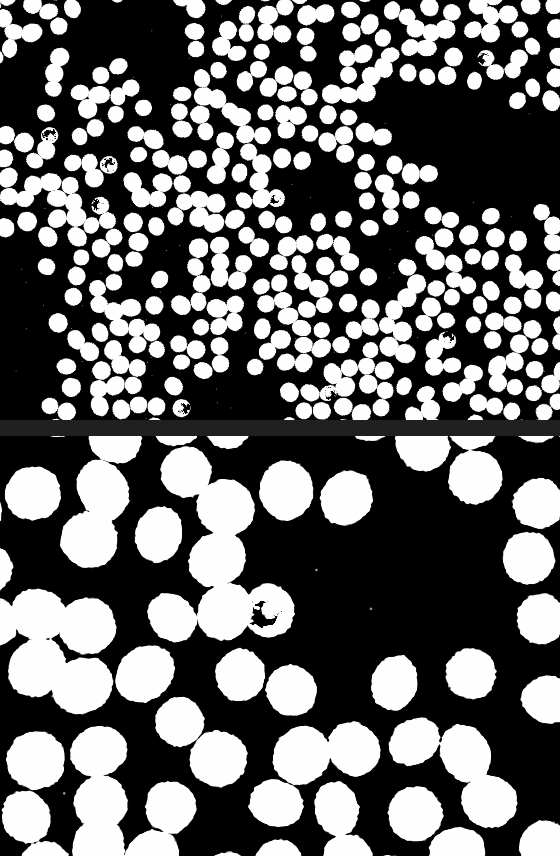
Top: the whole. Bottom: its middle third, enlarged.
This pattern is drawn by a Shadertoy shader. Its source:

```glsl
const float SPACING = 0.05;      // lattice step, in canvas heights
const float DISC_RADIUS = 0.424; // in lattice steps
const vec3 BACKGROUND = vec3(0.0);
const vec3 DISC_COLOR = vec3(0.995);

float hash(vec2 p, float salt) {
    return fract(sin(dot(p, vec2(127.1, 311.7)) + salt * 74.7) * 43758.5);
}

float valueNoise(vec2 p, float salt) {
    vec2 i = floor(p), f = fract(p);
    f = f * f * (3.0 - 2.0 * f);
    float low = mix(hash(i, salt), hash(i + vec2(1, 0), salt), f.x);
    float high = mix(hash(i + vec2(0, 1), salt), hash(i + vec2(1, 1), salt), f.x);
    return mix(low, high, f.y);
}

vec2 direction(float turn) {
    float angle = 6.2832 * turn;
    return vec2(cos(angle), sin(angle));
}

// Low-frequency noise opens the larger voids
bool occupied(vec2 id) {
    float density = smoothstep(0.15, 0.42, valueNoise(id * 0.28, 2.0));
    return hash(id, 1.0) < 0.94 * density;
}

vec2 scatteredCenter(vec2 id) {
    vec2 jitter = vec2(hash(id, 3.0), hash(id, 4.0)) - 0.5;
    return id + 0.5 + 0.75 * jitter;
}

// Push a center away from crowding neighbours so discs mostly just touch
vec2 relaxedCenter(vec2 id) {
    vec2 center = scatteredCenter(id);
    vec2 push = vec2(0.0);
    for (int y = -1; y <= 1; y++)
    for (int x = -1; x <= 1; x++) {
        vec2 other = id + vec2(x, y);
        if ((x == 0 && y == 0) || !occupied(other)) continue;
        vec2 away = center - scatteredCenter(other);
        float gap = max(length(away), 0.001);
        push += 0.5 * max(0.0, 2.0 * DISC_RADIUS - gap) * away / gap;
    }
    return center + push;
}

// Slightly oval disc of varying size
float ovalDistance(vec2 v, vec2 id) {
    vec2 axis = direction(hash(id, 5.0));
    float squeeze = hash(id, 6.0);
    float stretch = 1.0 + 0.13 * squeeze * squeeze;
    vec2 local = vec2(dot(v, axis), dot(v, vec2(-axis.y, axis.x)));
    float radius = DISC_RADIUS * mix(0.89, 1.11, hash(id, 7.0));
    return length(local * vec2(1.0 / stretch, stretch)) - radius;
}

// Ragged horseshoe opening, sometimes breaking through the rim
float hollowDistance(vec2 v, vec2 id, float ragged) {
    vec2 side = direction(hash(id, 8.0));
    vec2 local = v - side * mix(0.03, 0.22, hash(id, 9.0));
    float hole = length(local) - 0.24 + 0.2 * ragged;
    float core = length(local + 0.15 * side) - 0.14 + 0.1 * ragged;
    return max(hole, -core);
}

float discsDistance(vec2 q) {
    float nearest = 1.0;
    float grain = valueNoise(q * 20.0, 10.0) - 0.5;
    float lumps = valueNoise(q * 7.0, 11.0) - 0.5;
    vec2 base = floor(q);
    for (int y = -1; y <= 1; y++)
    for (int x = -1; x <= 1; x++) {
        vec2 id = base + vec2(x, y);
        if (!occupied(id)) continue;
        vec2 v = q - relaxedCenter(id);
        float d = ovalDistance(v, id) + 0.03 * grain + 0.03 * lumps;
        if (hash(id, 12.0) < 0.03)
            d = max(d, -hollowDistance(v, id, lumps + grain));
        nearest = min(nearest, d);
    }
    return nearest;
}

// Sparse faint dust
float dust(vec2 p, float blur) {
    vec2 q = p * 90.0, id = floor(q);
    vec2 center = 0.3 + 0.4 * vec2(hash(id, 13.0), hash(id, 14.0));
    float d = (length(fract(q) - center) - 0.09) / 90.0;
    float present = step(hash(id, 15.0), 0.012);
    return 0.6 * present * (1.0 - smoothstep(-blur, blur, d));
}

void mainImage(out vec4 fragColor, in vec2 fragCoord) {
    vec2 p = fragCoord / iResolution.y;
    float blur = 0.65 / iResolution.y;
    float d = discsDistance(p / SPACING + 7.0) * SPACING;
    float cover = 1.0 - smoothstep(-blur, blur, d);
    cover = max(cover, dust(p, blur));
    fragColor = vec4(mix(BACKGROUND, DISC_COLOR, cover), 1.0);
}
```
